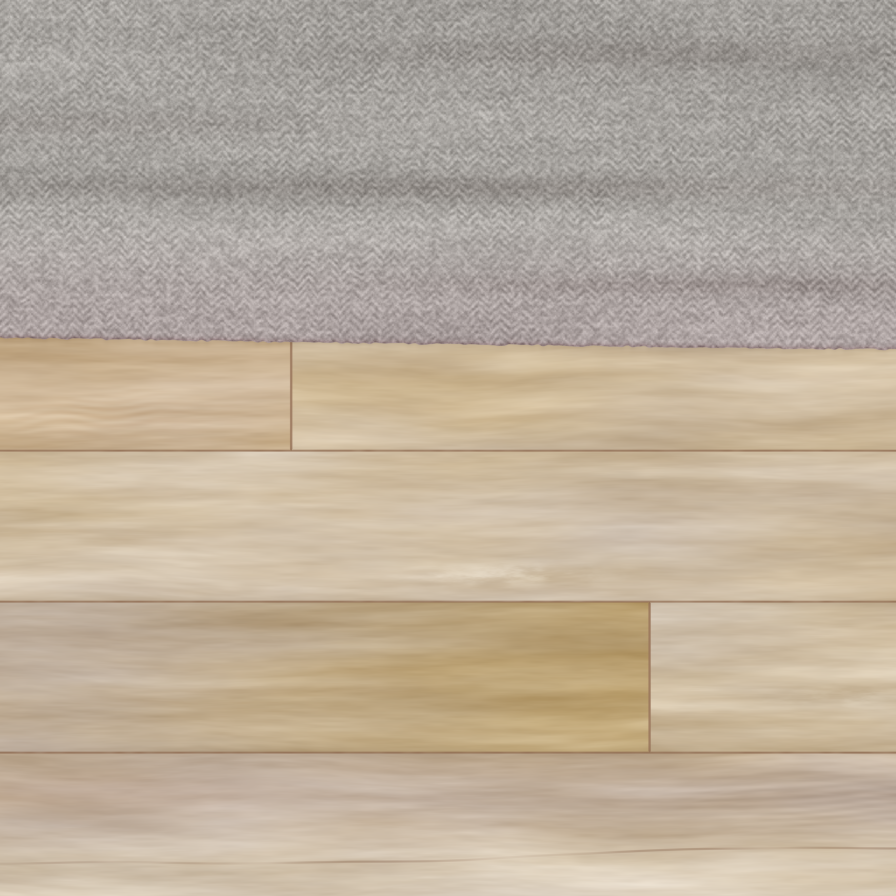
Write a Shadertoy shader that draws this texture.

```glsl
float hash(vec2 p) {
    vec3 q = fract(p.xyx * vec3(0.1031, 0.1030, 0.0973));
    q += dot(q, q.yzx + 33.33);
    return fract((q.x + q.y) * q.z);
}

float noise(vec2 p) {
    vec2 i = floor(p), f = fract(p);
    f = f * f * (3.0 - 2.0 * f);
    return mix(mix(hash(i), hash(i + vec2(1, 0)), f.x),
               mix(hash(i + vec2(0, 1)), hash(i + vec2(1, 1)), f.x), f.y);
}

float fbm(vec2 p) {
    float sum = 0.0, amp = 0.5;
    for (int i = 0; i < 5; i++) {
        sum += amp * noise(p);
        p = p * 2.03 + vec2(17.3, 9.1);
        amp *= 0.5;
    }
    return sum / 0.97;
}

// Soft elliptical patch
float patchAt(vec2 p, vec2 center, vec2 size) {
    vec2 d = (p - center) / size;
    return exp(-dot(d, d));
}

float seam(float d, float width, float aa) {
    return 1.0 - smoothstep(width - aa, width + aa, abs(d));
}

vec3 wood(vec2 p, float aa) {
    float row = floor((p.y - 0.160) / 0.1685);
    float joint = row > 1.5 ? 0.325 : (row > -0.5 && row < 0.5 ? 0.725 : 9.0);
    float side = step(joint, p.x);

    // Base tone of each board
    vec3 col = mix(vec3(0.77, 0.695, 0.61), vec3(0.83, 0.775, 0.70), smoothstep(0.11, 0.02, p.y));
    if (row > 1.5) col = mix(vec3(0.79, 0.69, 0.55), vec3(0.82, 0.745, 0.63), side);
    else if (row > 0.5) col = vec3(0.82, 0.75, 0.645);
    else if (row > -0.5) {
        vec3 golden = mix(vec3(0.735, 0.665, 0.585), vec3(0.745, 0.65, 0.48), smoothstep(0.0, 0.7, p.x));
        col = mix(golden, vec3(0.805, 0.74, 0.645), side);
    }

    // Streaks stretched along the boards, then fine fibres
    vec2 q = p + vec2(row * 3.7 + side * 5.3 + 20.0, row * 1.9 + 7.0);
    q.y += 0.012 * (noise(q * vec2(5, 12)) - 0.5);
    float broad = fbm(q * vec2(3, 32)) - 0.5;
    float streak = fbm(q * vec2(7, 95) + 31.0) - 0.5;
    float fibre = noise(q * vec2(45, 330)) - 0.5;
    float tint = fbm(q * vec2(2.5, 14) + 60.0) - 0.5;
    col += broad * vec3(0.20, 0.23, 0.27) + streak * vec3(0.09, 0.11, 0.13) + fibre * 0.022;
    col += tint * vec3(0.02, -0.02, -0.13);

    // Curved grain on the upper left and lower right boards
    float knot = patchAt(p, vec2(0.13, 0.535), vec2(0.13, 0.022));
    float rings = sin((p.y + 0.02 * noise(p * vec2(16, 8))) * 620.0 + 5.0 * noise(p * vec2(12, 30)));
    col -= knot * (0.025 + 0.025 * rings) * vec3(0.7, 1.0, 1.2);
    float arch = patchAt(p, vec2(0.92, 0.105), vec2(0.25, 0.035));
    col -= arch * 0.018 * sin((p.y - 0.12 * (p.x - 0.8) * (p.x - 0.6)) * 750.0 + 4.0 * noise(p * vec2(9, 30)));

    // Pale gloss and worn dark areas
    float gloss = patchAt(p, vec2(0.57, 0.358), vec2(0.10, 0.012)) + 0.6 * patchAt(p, vec2(0.95, 0.222), vec2(0.09, 0.012));
    col += gloss * smoothstep(0.35, 0.7, fbm(p * vec2(22, 75))) * vec3(0.09, 0.11, 0.13);
    col -= patchAt(p, vec2(0.10, 0.115), vec2(0.20, 0.022)) * vec3(0.03, 0.045, 0.05);
    col -= patchAt(p, vec2(0.46, 0.255), vec2(0.16, 0.014)) * vec3(0.03, 0.04, 0.06);
    float crack = p.y - 0.036 - 0.017 * smoothstep(0.3, 1.0, p.x) - 0.004 * noise(p * vec2(8, 1));
    col -= seam(crack, 0.0012, aa) * (0.03 + 0.12 * noise(p * vec2(14, 3))) * vec3(0.8, 1.0, 1.0);

    // Gaps between boards
    float across = abs(fract((p.y - 0.160) / 0.1685 + 0.5) - 0.5) * 0.1685;
    float gap = seam(across, 0.0011, aa) * (0.6 + 0.25 * noise(p * vec2(90, 5)));
    gap = max(gap, 0.85 * seam(p.x - joint, 0.0013, aa));
    col = mix(col, vec3(0.60, 0.46, 0.36), gap);
    return col - 0.035 * exp(-across * 220.0);
}

vec3 carpet(vec2 p, float edge) {
    vec3 col = mix(vec3(0.645, 0.632, 0.615), vec3(0.675, 0.635, 0.63), smoothstep(0.17, 0.0, edge));

    // Long brushed bands
    float bands = fbm(p * vec2(2.2, 24) + 11.0) - 0.5;
    col += bands * 0.13;
    float dark = 0.8 * patchAt(p, vec2(0.72, 0.94), vec2(0.30, 0.018));
    dark += 0.7 * patchAt(p, vec2(0.08, 0.862), vec2(0.25, 0.014));
    dark += patchAt(p, vec2(0.60, 0.79), vec2(0.65, 0.014));
    dark += patchAt(p, vec2(0.80, 0.682), vec2(0.36, 0.011));
    col -= dark * vec3(0.055, 0.062, 0.062);
    col += 0.03 * patchAt(p, vec2(0.4, 0.735), vec2(0.6, 0.03));

    // Herringbone threads broken up by loose fibres
    vec2 w = p + 0.003 * vec2(noise(p * 70.0), noise(p * 70.0 + 40.0));
    float zigzag = abs(fract(w.x * 42.0) - 0.5) * 0.024;
    float thread = sin((w.y + zigzag) * 710.0);
    float fleck = noise(p * vec2(250, 310)) - 0.5;
    float speck = hash(floor(p * 512.0)) - 0.5;
    float strength = 0.6 + 0.8 * noise(p * vec2(18, 34) + 5.0);
    return col + thread * 0.036 * strength + fleck * 0.13 + speck * 0.045;
}

void mainImage(out vec4 fragColor, in vec2 fragCoord) {
    vec2 p = fragCoord / iResolution.xy;
    float aa = 0.8 / iResolution.y;

    // Slightly slanted, frayed hem
    float edge = p.y - (0.623 - 0.016 * p.x + 0.003 * p.x * p.x);
    edge += 0.0022 * (noise(vec2(p.x * 160.0, 3.0)) - 0.5);
    vec3 rug = carpet(p, edge);
    rug -= exp(-abs(edge - 0.001) * 420.0) * vec3(0.09, 0.13, 0.12);

    vec3 col = wood(p, aa);
    col -= 0.07 * exp(min(edge, 0.0) * 260.0);
    col = mix(col, rug, smoothstep(-aa, aa, edge));
    fragColor = vec4(clamp(col, 0.0, 1.0), 1.0);
}
```
